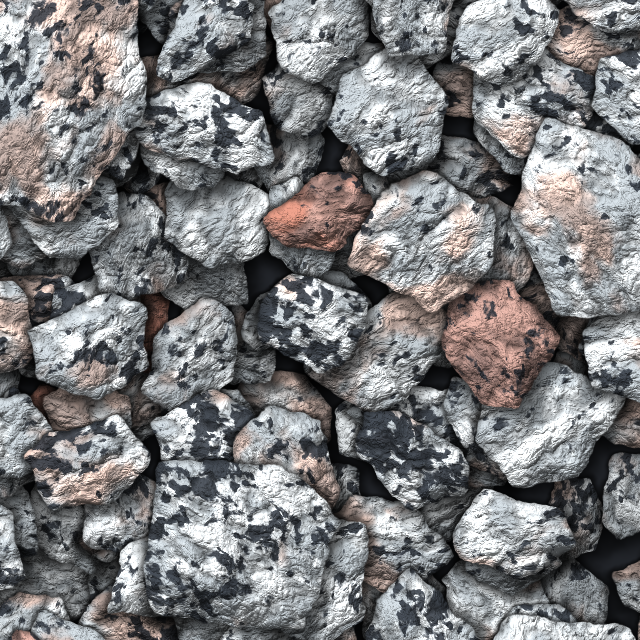
Write a WebGL 2 fragment shader that draws this texture.

```glsl
#version 300 es
precision highp float;
// Heap of crushed granite: angular grey and pink stones with dark mica and deep gaps.

#define LAYERS 4
#define FACETS 6
#define FACET_RELIEF 0.72
#define GRAIN_RELIEF 0.020
#define SHADOW_REACH 0.026
#define SHADOW_FLOOR 0.30
#define MICA_LEVEL 0.592
#define PINK_LEVEL 0.66
#define EDGE_WARP 0.020
#define AMBIENT 0.40
#define LIGHT_DIR vec3(-0.30, 0.55, 0.80)

uniform vec2 u_resolution;
out vec4 fragColor;

// Integer hash: three values in 0..1 for each lattice point
vec3 hash3(vec3 p) {
  uvec3 v = uvec3(ivec3(floor(p)) + 4096);
  v = v * 1664525u + 1013904223u;
  v.x += v.y * v.z; v.y += v.z * v.x; v.z += v.x * v.y;
  v ^= v >> 16u;
  v.x += v.y * v.z; v.y += v.z * v.x; v.z += v.x * v.y;
  return vec3(v) / 4294967295.0;
}

float noise(vec2 p) {
  vec2 i = floor(p), f = fract(p);
  f = f * f * (3.0 - 2.0 * f);
  float low = mix(hash3(vec3(i, 0)).x, hash3(vec3(i + vec2(1, 0), 0)).x, f.x);
  float high = mix(hash3(vec3(i + vec2(0, 1), 0)).x, hash3(vec3(i + 1.0, 0)).x, f.x);
  return mix(low, high, f.y);
}

const mat2 OCTAVE = mat2(1.62, 1.22, -1.22, 1.62);

float fbm(vec2 p) {
  float sum = 0.0, amp = 0.53;
  for (int i = 0; i < 4; i++) {
    sum += amp * noise(p);
    p = OCTAVE * p + 7.3;
    amp *= 0.5;
  }
  return sum;
}

// Creased height of a broken rock face
float creases(vec2 p) {
  float sum = 0.0, amp = 0.42;
  for (int i = 0; i < 5; i++) {
    sum += amp * abs(2.0 * noise(p) - 1.0);
    p = OCTAVE * p + 3.7;
    amp *= 0.56;
  }
  return sum;
}

// Chipped polygon: x is the signed distance, yz the slope of the facets
vec3 stone(vec2 p, float radius, vec3 id) {
  float edge = 0.0, total = 0.0;
  vec2 slope = vec2(0), q = p / radius;
  for (int k = 0; k < FACETS; k++) {
    vec3 h = hash3(id + vec3(0, 0, k + 3));
    float angle = 6.2832 * (float(k) + 0.5 * h.x) / float(FACETS);
    vec2 dir = vec2(cos(angle), sin(angle));
    float gap = dot(q, dir) - mix(0.70, 1.04, h.y);
    float steep = mix(0.35, 1.5, h.z);
    float weight = exp(22.0 * gap * steep);
    edge += exp(28.0 * gap);
    slope -= weight * steep * dir;
    total += weight;
  }
  for (int k = 0; k < 3; k++) {
    vec3 h = hash3(id + vec3(0, 0, k + 20));
    vec2 tilt = (h.xy - 0.5) * 0.9;
    float weight = exp(-22.0 * (0.28 + 0.12 * h.z + dot(q, tilt)));
    slope += weight * tilt;
    total += weight;
  }
  return vec3(radius * log(edge) / 28.0, slope / total);
}

// Lit mineral surface
vec3 granite(vec2 p, vec2 slope, mat2 bedding, vec3 kind) {
  vec2 seed = kind.xy * 90.0, q = bedding * p, e = vec2(0.0012, 0);
  float height = creases(q * 24.0 + seed);
  vec2 bump = vec2(creases(bedding * (p + e.xy) * 24.0 + seed),
                   creases(bedding * (p + e.yx) * 24.0 + seed)) - height;
  vec3 normal = normalize(vec3(-slope * FACET_RELIEF - bump / e.x * GRAIN_RELIEF, 1.0));
  float lit = max(dot(normal, normalize(LIGHT_DIR)), 0.0);

  float feldspar = smoothstep(0.34, 0.64, fbm(q * 24.0 + seed));
  vec3 albedo = mix(vec3(0.66, 0.69, 0.71), vec3(0.92, 0.94, 0.95), feldspar);
  float pink = smoothstep(-0.08, 0.14, fbm(q * 12.0 + seed + 31.0) + 0.4 * (kind.x - 0.5) - PINK_LEVEL);
  albedo *= mix(vec3(1), vec3(0.99, 0.85, 0.79), pink);
  albedo *= mix(vec3(1), vec3(0.80, 0.62, 0.57), step(0.97, kind.z));
  float mica = 0.55 * fbm(q * 62.0 + seed + 11.0) + 0.45 * fbm(p * 17.0 + seed + 53.0);
  mica += 0.12 * (kind.y - 0.5) + 0.06 * step(kind.z, 0.06) - 0.05 * pink;
  albedo = mix(albedo, vec3(0.16, 0.18, 0.21), 0.88 * smoothstep(-0.035, 0.045, mica - MICA_LEVEL));
  albedo *= mix(0.70, 1.05, smoothstep(0.08, 0.40, height));
  return albedo * (AMBIENT + 0.84 * lit);
}

void main() {
  vec2 uv = gl_FragCoord.xy / u_resolution.y;
  float pixel = 1.0 / u_resolution.y;
  vec2 warped = uv + EDGE_WARP * (vec2(fbm(uv * 26.0), fbm(uv * 26.0 + 40.0)) - 0.5);
  vec3 color = vec3(0.13, 0.14, 0.16);

  // Stones are piled from the small buried ones to the large ones on top
  for (int layer = 0; layer < LAYERS; layer++) {
    float level = float(layer);
    float size = layer == LAYERS - 1 ? 0.27 : 0.135 + 0.018 * level;
    float share = layer == LAYERS - 1 ? 0.30 : 1.0 - 0.16 * level;
    vec2 grid = warped / size + 0.37 * level;
    for (int n = 0; n < 9; n++) {
      vec2 cell = floor(grid) + vec2(n % 3, n / 3) - 1.0;
      vec3 id = vec3(cell, level * 32.0);
      vec3 place = hash3(id), kind = hash3(id + vec3(0, 0, 1)), form = hash3(id + vec3(0, 0, 2));
      vec2 p = (grid - cell - 0.5 - 0.5 * (place.xy - 0.5)) * size;
      float radius = size * mix(0.53, 0.70, form.x);
      if (place.z > share || length(p) > 2.0 * radius) continue;

      vec2 axis = vec2(cos(form.y * 6.2832), sin(form.y * 6.2832)), side = vec2(-axis.y, axis.x);
      float squeeze = mix(1.0, 1.55, form.z);
      vec3 shape = stone(vec2(dot(p, axis), dot(p, side) * squeeze), radius, id);
      vec2 slope = axis * shape.y + side * shape.z * squeeze;

      // Contact shadow, longer away from the light
      float reach = SHADOW_REACH * (1.0 + 0.7 * dot(p / (length(p) + 1e-5), vec2(0.4, -0.9)));
      color *= mix(SHADOW_FLOOR, 1.0, smoothstep(-0.2 * reach, reach, shape.x));
      if (shape.x < pixel) {
        mat2 bedding = transpose(mat2(axis, side * 1.35));
        vec3 rock = granite(p, slope, bedding, kind) * min(1.0, 0.78 + 0.14 * level);
        rock *= mix(0.78, 1.0, smoothstep(0.0, 0.010, -shape.x));
        color = mix(color, rock, 1.0 - smoothstep(-pixel, pixel, shape.x));
      }
    }
  }
  fragColor = vec4(clamp(color, 0.0, 1.0), 1.0);
}
```
